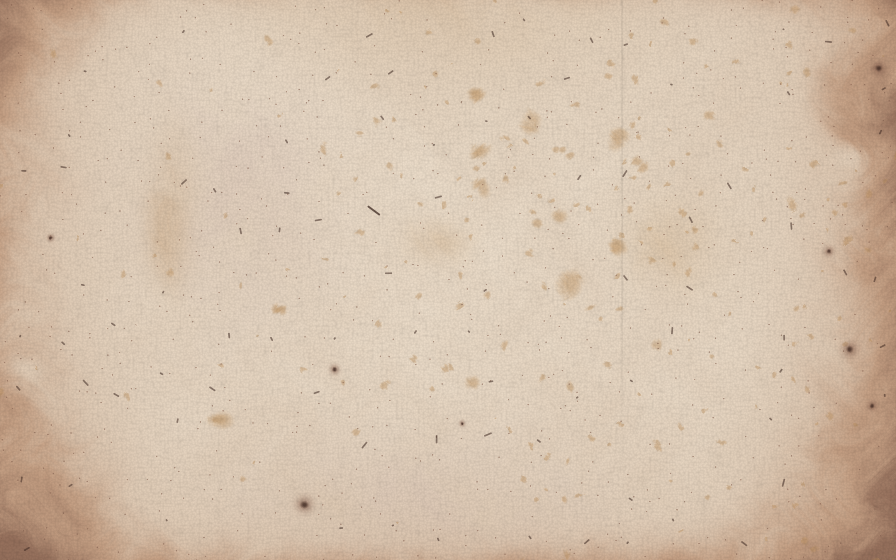
Give the GLSL for this texture, as a Shadertoy shader.

```glsl
const float ASPECT = 1.6;
const vec3 PAPER = vec3(0.832, 0.755, 0.672);
const vec3 CREAM = vec3(0.882, 0.828, 0.758);
const vec3 TAN = vec3(0.735, 0.595, 0.490);
const vec3 UMBER = vec3(0.500, 0.360, 0.295);
const vec3 OCHRE = vec3(0.700, 0.535, 0.345);
const vec3 MAUVE = vec3(0.790, 0.705, 0.655);
const vec3 INK = vec3(0.240, 0.160, 0.130);
const float GRAIN = 0.085;
const float WEAVE = 0.035;
const float MOTTLE = 0.28;

// Main foxing stains and burn marks: centre, radius
const vec3 FOXING[12] = vec3[12](
    vec3(0.944, 0.781, 0.022), vec3(1.104, 0.750, 0.021), vec3(0.858, 0.727, 0.017),
    vec3(0.858, 0.667, 0.015), vec3(0.854, 0.835, 0.018), vec3(1.104, 0.560, 0.018),
    vec3(0.996, 0.610, 0.017), vec3(1.017, 0.496, 0.026), vec3(0.396, 0.250, 0.020),
    vec3(0.842, 0.317, 0.017), vec3(1.170, 0.388, 0.013), vec3(0.504, 0.454, 0.012));
const vec3 BURNS[8] = vec3[8](
    vec3(0.596, 0.340, 0.007), vec3(0.542, 0.098, 0.012), vec3(0.825, 0.244, 0.004),
    vec3(1.569, 0.877, 0.010), vec3(1.517, 0.375, 0.011), vec3(1.481, 0.552, 0.007),
    vec3(1.558, 0.275, 0.007), vec3(0.090, 0.577, 0.005));

vec2 hash2(vec2 p) {
    vec3 q = fract(p.xyx * vec3(0.1031, 0.1030, 0.0973));
    q += dot(q, q.yzx + 33.33);
    return fract((q.xx + q.yz) * q.zy);
}

// Cellular noise: distance to the nearest point, and its random id
vec2 cells(vec2 p) {
    vec2 base = floor(p), nearest = vec2(9.0, 0.0);
    for (int j = -1; j <= 1; j++)
        for (int i = -1; i <= 1; i++) {
            vec2 cell = base + vec2(i, j);
            float d = length(cell + hash2(cell) - p);
            if (d < nearest.x) nearest = vec2(d, hash2(cell + 71.0).x);
        }
    return nearest;
}

// Layered, warped sines, roughly -1 to 1
float clouds(vec2 p) {
    float sum = 0.0, amp = 0.55;
    for (int i = 0; i < 6; i++) {
        p += 0.7 * sin(p.yx * 1.3 + float(i) * 2.1);
        sum += amp * sin(p.x) * sin(p.y + 0.8);
        p = mat2(0.8, 0.6, -0.6, 0.8) * p * 1.9 + 3.7;
        amp *= 0.62;
    }
    return sum;
}

float blot(vec2 p, vec2 centre, vec2 radius) {
    vec2 d = (p - centre) / radius;
    return exp(-dot(d, d));
}

float segment(vec2 p, vec2 a, vec2 b) {
    vec2 d = b - a;
    return length(p - a - d * clamp(dot(p - a, d) / dot(d, d), 0.0, 1.0));
}

// Short loose fibres, at most one per grid cell
float fibres(vec2 p, float pixel) {
    const float size = 0.09;
    vec2 cell = floor(p / size), r = hash2(cell + 19.0);
    vec2 centre = (cell + 0.2 + 0.6 * hash2(cell + 5.0)) * size;
    vec2 along = 0.0055 * r.y * vec2(cos(r.x * 40.0), sin(r.x * 40.0)) + 0.0004;
    float d = segment(p, centre - along, centre + along);
    return step(r.x, 0.45) * (1.0 - smoothstep(0.0004, 0.0008 + pixel, d));
}

void mainImage(out vec4 fragColor, in vec2 fragCoord) {
    vec2 p = fragCoord / iResolution.xy * vec2(ASPECT, 1.0);
    float pixel = 1.0 / iResolution.y;
    float broad = clouds(p * 5.0 + 1.3);
    float fine = clouds(p * 21.0 + 8.0);
    vec2 warped = p + 0.012 * vec2(fine, clouds(p * 24.0 + 40.0));

    // Pale sheet with tinted zones
    float light = 0.30 + 0.40 * blot(p, vec2(0.72, 0.58), vec2(0.62, 0.50))
        + 0.28 * blot(p, vec2(0.42, 0.88), vec2(0.16, 0.14))
        + 0.20 * blot(p, vec2(1.23, 0.52), vec2(0.22, 0.25))
        + 0.28 * blot(warped, vec2(0.28, 0.46), vec2(0.07, 0.06))
        - 0.25 * blot(p, vec2(0.72, 0.08), vec2(0.35, 0.10));
    light += MOTTLE * (0.6 * broad + 0.6 * fine);
    vec3 color = mix(PAPER, CREAM, clamp(light, -0.3, 1.1));
    float mauve = blot(p, vec2(0.42, 0.66), vec2(0.16, 0.20))
        + 0.7 * blot(p, vec2(0.75, 0.10), vec2(0.30, 0.12));
    color = mix(color, MAUVE, clamp(mauve * (0.28 + 0.3 * fine), 0.0, 0.5));
    float ochre = 0.28 * blot(warped, vec2(0.305, 0.61), vec2(0.035, 0.13))
        + 0.28 * blot(warped, vec2(0.78, 0.565), vec2(0.055, 0.035))
        + 0.22 * blot(warped, vec2(1.20, 0.56), vec2(0.08, 0.08))
        + 0.16 * blot(p, vec2(0.78, 1.0), vec2(0.35, 0.14));
    color = mix(color, OCHRE, ochre * (0.8 + 0.5 * fine));

    // Browned borders and corners
    float wear = 0.72 * exp(-p.x / 0.13) + 1.0 * exp((p.x - ASPECT) / 0.12)
        + 0.62 * exp(-p.y / 0.055) + 0.28 * exp((p.y - 1.0) / 0.035)
        + 0.30 * blot(p, vec2(0.0, 1.0), vec2(0.17, 0.14))
        + 0.42 * blot(p, vec2(0.04, 0.08), vec2(0.17, 0.20))
        + 0.42 * blot(p, vec2(1.54, 0.06), vec2(0.16, 0.20))
        + 0.48 * blot(warped, vec2(1.56, 0.81), vec2(0.08, 0.09))
        + 0.35 * blot(warped, vec2(1.59, 0.60), vec2(0.06, 0.10))
        - 0.40 * blot(warped, vec2(1.52, 0.72), vec2(0.035, 0.025))
        - 0.25 * blot(warped, vec2(0.045, 0.345), vec2(0.03, 0.02));
    wear *= 1.0 + 0.30 * broad + 0.35 * fine;
    color = mix(color, TAN, smoothstep(0.05, 0.95, wear));
    color = mix(color, UMBER, 0.75 * smoothstep(0.75, 1.75, wear));

    // Foxing: large stains, then scattered spots
    float fox = 0.0;
    for (int i = 0; i < 12; i++) {
        float d = length(warped - FOXING[i].xy) / FOXING[i].z;
        fox = max(fox, (1.0 - smoothstep(0.25, 1.1, d)) * (0.48 + 0.3 * fine));
    }
    float density = 0.05 + 0.45 * blot(p, vec2(1.0, 0.68), vec2(0.28, 0.24))
        + 0.45 * blot(p, vec2(1.0, 0.13), vec2(0.09, 0.10))
        + 0.35 * blot(p, vec2(1.38, 0.48), vec2(0.22, 0.35));
    vec2 spot = cells(warped * 30.0);
    float spread = 0.12 + 0.18 * fract(spot.y * 57.0);
    fox = max(fox, 0.42 * step(spot.y, density) * (1.0 - smoothstep(0.3 * spread, spread, spot.x)));
    color = mix(color, OCHRE, clamp(fox, 0.0, 0.8));

    // Burn marks with brown halos
    for (int i = 0; i < 8; i++) {
        float d = length(p + 0.25 * (warped - p) - BURNS[i].xy) / BURNS[i].z;
        color = mix(color, UMBER, 0.65 * exp(-0.8 * d * d));
        color = mix(color, INK, 0.75 * (1.0 - smoothstep(0.1, 0.75, d)));
    }

    // Specks, fibres and the vertical crease
    vec2 speck = cells(p * 55.0 + 13.0);
    float dust = step(speck.y, 0.16) * (1.0 - smoothstep(0.03, 0.06 + 55.0 * pixel * 0.5, speck.x));
    color = mix(color, UMBER, 0.55 * dust);
    float hair = 1.0 - smoothstep(0.0006, 0.001 + pixel, segment(p, vec2(0.658, 0.631), vec2(0.677, 0.617)));
    color = mix(color, INK, max(0.75 * hair, 0.55 * fibres(p, pixel)));
    float crease = 1.0 - smoothstep(0.0, 0.0012 + pixel, abs(p.x - 1.111));
    color *= 1.0 - 0.07 * crease * smoothstep(0.1, 0.5, p.y);

    // Linen threads and paper grain
    float threads = cells(p * vec2(28.0, 210.0)).x + cells(p * vec2(210.0, 22.0) + 31.0).x - 0.95;
    float grain = cells(p * 230.0 + 3.0).x - 0.47;
    color *= 1.0 - WEAVE * threads - GRAIN * grain;
    fragColor = vec4(clamp(color, 0.0, 1.0), 1.0);
}
```
